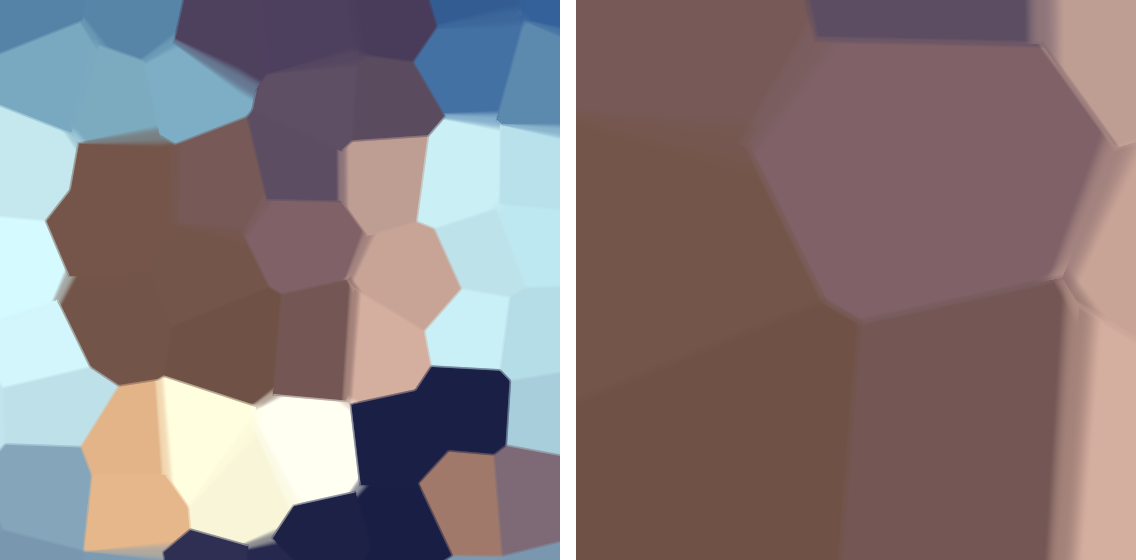
Left: the whole. Right: its middle third, enlarged.
This background is drawn by a WebGL 2 fragment shader. Its source:

```glsl
#version 300 es
precision highp float;
// Flat Voronoi mosaic: plum, rose and cream patches on a pale blue ground.

#define GRID 6.5          // cells across the canvas
#define JITTER 0.74       // scatter of the seeds within their grid squares
#define SEED 3.7          // offset of the random pattern
#define EDGE 0.0026       // half width of a crisp border
#define SOFT_EDGE 0.022   // half width of a blurred border
#define SOFT_SHARE 0.2    // share of blurred borders
#define TINT_SPREAD 0.07  // variation of colour between cells

uniform vec2 u_resolution;
out vec4 outColor;

float hash(vec2 p) {
    return fract(sin(dot(p + SEED, vec2(127.1, 311.7))) * 43758.5453);
}

vec2 seedPoint(vec2 id) {
    vec2 offset = vec2(hash(id), hash(id + 51.3)) - 0.5;
    return (id + 0.5 + JITTER * offset) / GRID;
}

// 1 inside an axis-aligned ellipse, 0 outside
float ellipse(vec2 p, vec2 center, vec2 radius) {
    return step(length((p - center) / radius), 1.0);
}

// Colour layout, sampled once per cell at its seed
vec3 colorField(vec2 p) {
    // Ground: slate at the bottom, pale cyan, then blue deepening to the right
    vec3 pale = mix(vec3(0.81, 0.95, 0.97), vec3(0.71, 0.87, 0.91), smoothstep(0.75, 1.0, p.x));
    vec3 blue = mix(vec3(0.50, 0.69, 0.77), vec3(0.33, 0.51, 0.65), smoothstep(0.82, 1.0, p.y));
    vec3 deepBlue = vec3(0.20, 0.37, 0.59);
    vec3 slate = vec3(0.47, 0.59, 0.68);
    blue = mix(blue, deepBlue, smoothstep(0.55, 0.85, p.x) * smoothstep(0.78, 0.95, p.y));
    vec3 color = mix(pale, blue, smoothstep(0.68, 0.82, p.y));
    color = mix(slate, color, smoothstep(0.08, 0.34, p.y));

    // Warm patches around the middle
    vec3 sand = mix(vec3(0.92, 0.82, 0.68), vec3(0.69, 0.58, 0.57), smoothstep(0.18, 0.27, p.x));
    vec3 rose = mix(vec3(0.83, 0.68, 0.62), vec3(0.75, 0.62, 0.58), smoothstep(0.4, 0.7, p.y));
    vec3 apricot = vec3(0.88, 0.70, 0.53);
    color = mix(color, sand, ellipse(p, vec2(0.20, 0.66), vec2(0.10, 0.13)));
    color = mix(color, rose, ellipse(p, vec2(0.68, 0.50), vec2(0.13, 0.26)));
    color = mix(color, apricot, ellipse(p, vec2(0.27, 0.21), vec2(0.13, 0.10)));

    // Dark middle: brown to mauve, capped by plum
    vec3 brown = vec3(0.45, 0.33, 0.28);
    vec3 mauve = vec3(0.50, 0.39, 0.44);
    vec3 plum = mix(vec3(0.36, 0.30, 0.38), vec3(0.29, 0.24, 0.36), smoothstep(0.8, 1.0, p.y));
    vec3 middle = mix(brown, mauve, smoothstep(0.65, 1.0, p.x + 0.6 * p.y));
    color = mix(color, middle, ellipse(p, vec2(0.40, 0.52), vec2(0.24, 0.23)));
    color = mix(color, plum, ellipse(p, vec2(0.56, 0.88), vec2(0.23, 0.20)));

    // Navy base, muted corner and bright cream centre
    vec3 navy = mix(vec3(0.19, 0.19, 0.33), vec3(0.10, 0.12, 0.27), smoothstep(0.3, 0.7, p.x));
    vec3 umber = mix(vec3(0.62, 0.47, 0.41), vec3(0.47, 0.40, 0.46), smoothstep(0.84, 0.98, p.x));
    vec3 cream = mix(vec3(0.99, 0.98, 0.86), vec3(1.0, 1.0, 0.95), smoothstep(0.42, 0.55, p.x));
    color = mix(color, navy, ellipse(p, vec2(0.48, 0.03), vec2(0.32, 0.11)));
    color = mix(color, navy, ellipse(p, vec2(0.78, 0.25), vec2(0.15, 0.15)));
    color = mix(color, umber, ellipse(p, vec2(0.94, 0.08), vec2(0.16, 0.13)));
    return mix(color, cream, ellipse(p, vec2(0.51, 0.20), vec2(0.16, 0.125)));
}

vec3 cellColor(vec2 id) {
    float tint = hash(id + 17.9) - 0.5;
    return colorField(seedPoint(id)) * (1.0 + TINT_SPREAD * tint);
}

void main() {
    vec2 p = gl_FragCoord.xy / u_resolution.y;
    vec2 home = floor(p * GRID);

    // Find the nearest seed
    vec2 nearestId = home;
    float nearestDist = 1e3;
    for (int y = -2; y <= 2; y++) {
        for (int x = -2; x <= 2; x++) {
            vec2 id = home + vec2(x, y);
            float dist = distance(p, seedPoint(id));
            if (dist < nearestDist) {
                nearestDist = dist;
                nearestId = id;
            }
        }
    }

    // Blend with neighbours across the borders
    vec2 nearest = seedPoint(nearestId);
    float crisp = max(EDGE, 0.75 / u_resolution.y);
    vec4 sum = vec4(cellColor(nearestId), 1.0);
    for (int y = -2; y <= 2; y++) {
        for (int x = -2; x <= 2; x++) {
            vec2 id = home + vec2(x, y);
            if (id == nearestId) continue;
            vec2 other = seedPoint(id);
            vec2 mid = 0.5 * (nearest + other);
            float borderDist = dot(mid - p, normalize(other - nearest));
            // Blurred borders widen along their length
            float soft = step(hash(nearestId + id + 7.1), SOFT_SHARE);
            float wedge = clamp(0.5 + 7.0 * (p.x - mid.x), 0.0, 1.0);
            float width = mix(crisp, SOFT_EDGE, soft * wedge);
            float weight = 1.0 - smoothstep(0.0, width, borderDist);
            if (weight > 0.0) sum += weight * vec4(cellColor(id), 1.0);
        }
    }
    outColor = vec4(clamp(sum.rgb / sum.a, 0.0, 1.0), 1.0);
}
```
